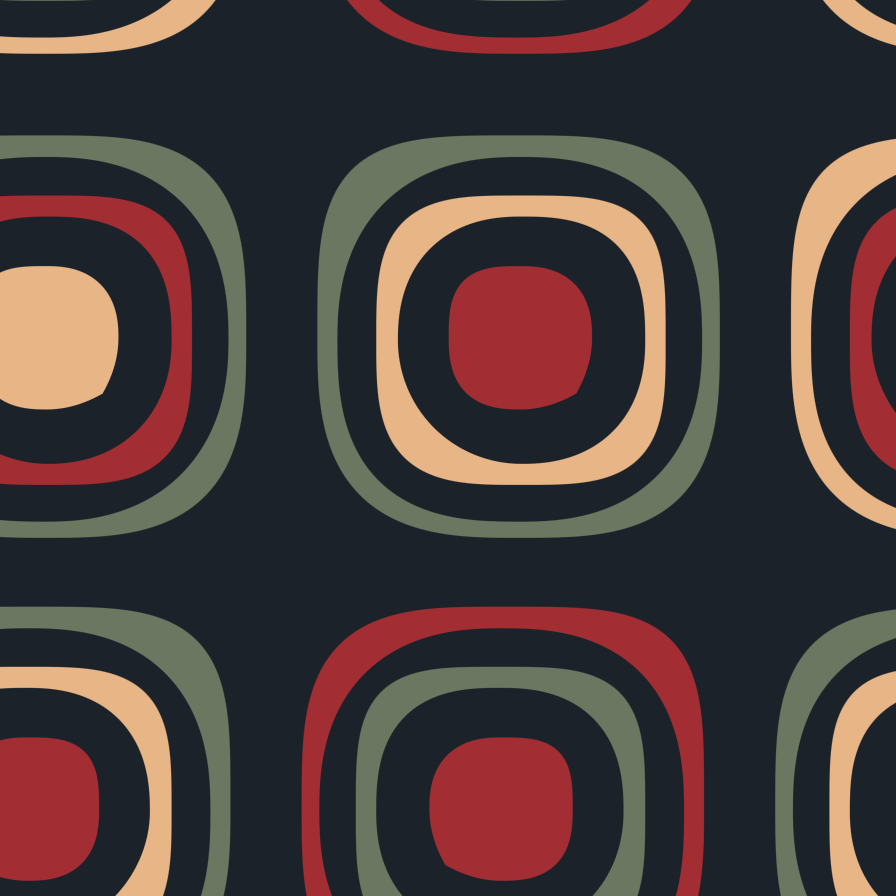
Write a WebGL 1 fragment shader that draws this pattern.

```glsl
precision highp float;
// Retro grid of nested rounded squares: two uneven rings around a solid core.
// Each outline is a superellipse with its own exponent per corner; a ring is
// the space between two outlines. Inks rotate on a three by three cycle.

#define PITCH vec2(0.5286, 0.526)
#define GRID_CENTER vec2(0.5788, 0.6243)
#define LOW_ROW_SHIFT vec2(-0.0176, 0.0)
#define TOP_ROW_SHIFT vec2(-0.001, 0.0143)
#define CORNER_WOBBLE 0.2
#define CORE_DENT 0.365
#define GROUND vec3(0.106, 0.133, 0.161)
#define GREEN vec3(0.420, 0.467, 0.376)
#define TAN vec3(0.910, 0.714, 0.525)
#define RED vec3(0.635, 0.180, 0.200)

uniform vec2 u_resolution;

float hash(vec2 p) {
  return fract(sin(dot(p, vec2(127.1, 311.7))) * 43758.5453);
}

// Corner exponents are ordered top left, top right, bottom left, bottom right.
float outline(vec2 p, float radius, vec4 corners) {
  vec2 q = abs(p) / radius + 1e-5;
  vec2 side = p.y > 0.0 ? corners.xy : corners.zw;
  float n = p.x < 0.0 ? side.x : side.y;
  return (pow(pow(q.x, n) + pow(q.y, n), 1.0 / n) - 1.0) * radius;
}

// The core has one pointed corner where two shallow arcs meet.
float coreOutline(vec2 p, float radius, vec4 corners) {
  if (p.x > 0.0 && p.y < 0.0) {
    vec2 q = abs(p) / radius;
    vec2 arcs = q + CORE_DENT * q.yx * q.yx;
    return (max(arcs.x, arcs.y) - 1.0) * radius;
  }
  return outline(p, radius, corners);
}

float fill(float dist) {
  float px = 0.75 / u_resolution.y;
  return 1.0 - smoothstep(-px, px, dist);
}

// Ink numbers: 0 green, 1 tan, 2 red; each row lists its three columns.
vec3 ink(vec3 low, vec3 mid, vec3 top, vec2 slot) {
  vec3 row = slot.y < 0.5 ? low : (slot.y < 1.5 ? mid : top);
  float id = slot.x < 0.5 ? row.x : (slot.x < 1.5 ? row.y : row.z);
  return id < 0.5 ? GREEN : (id < 1.5 ? TAN : RED);
}

void main() {
  vec2 p = gl_FragCoord.xy / u_resolution.y - GRID_CENTER;

  // Rows drift slightly, and the low row is mirrored
  float row = floor(p.y / PITCH.y + 0.5);
  float rowSlot = mod(row + 1.0, 3.0);
  if (rowSlot < 0.5) p -= LOW_ROW_SHIFT;
  if (rowSlot > 1.5) p -= TOP_ROW_SHIFT;
  vec2 cell = vec2(floor(p.x / PITCH.x + 0.5), row);
  vec2 slot = mod(cell + 1.0, 3.0);
  p -= cell * PITCH;
  if (rowSlot < 0.5) p.x = -p.x;

  // Small differences between the hand-cut corners
  vec4 wobble = CORNER_WOBBLE * (vec4(hash(cell), hash(cell + 7.3),
                                      hash(cell + 13.7), hash(cell + 21.1)) - 0.5);

  // Outlines from the outside in
  float outerEdge = outline(p, 0.2246, vec4(3.8, 3.3, 2.95, 3.1) + wobble);
  float outerHole = outline(p - vec2(0.0013, -0.0030), 0.2035,
                            vec4(2.46, 2.4, 2.75, 2.4) + wobble);
  float innerEdge = outline(p - vec2(0.0026, -0.0040), 0.1615,
                            vec4(3.5, 3.6, 3.3, 3.4) + wobble);
  float innerHole = outline(p - vec2(0.0033, -0.0040), 0.1380,
                            vec4(2.4, 2.6, 2.05, 2.26) + wobble);
  float core = coreOutline(p - vec2(0.0020, -0.0013), 0.0800,
                           vec4(3.1, 2.4, 2.6, 2.6) + wobble);

  // Inks for the three layers
  vec3 outerInk = ink(vec3(0, 2, 0), vec3(0, 0, 1), vec3(1, 2, 1), slot);
  vec3 innerInk = ink(vec3(1, 0, 1), vec3(2, 1, 2), vec3(0, 0, 0), slot);
  vec3 coreInk = ink(vec3(2, 2, 2), vec3(1, 2, 0), vec3(2, 1, 2), slot);

  vec3 color = GROUND;
  color = mix(color, outerInk, fill(max(outerEdge, -outerHole)));
  color = mix(color, innerInk, fill(max(innerEdge, -innerHole)));
  color = mix(color, coreInk, fill(core));
  gl_FragColor = vec4(color, 1.0);
}
```
